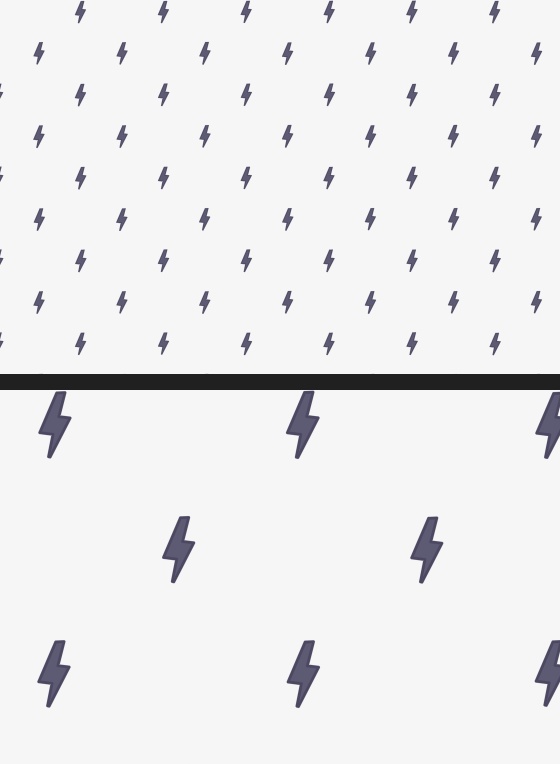
Top: the whole. Bottom: its middle third, enlarged.
Give the GLSL for this pattern, as a Shadertoy shader.

```glsl
// Staggered rows of small dark lightning bolts with darker outlines on pale paper.
#define PITCH vec2(0.14798, 0.07405)   // repeat spacing, in canvas widths
#define ORIGIN vec2(-0.0042, 0.0217)   // first bolt, from the top left
#define BOLT_HALF 0.0202               // half the height of a bolt
#define CORNER 0.045                   // corner radius, in bolt halves
#define OUTLINE 0.085                  // outline width, in bolt halves
#define JITTER 0.00045                 // hand-placed offset of each bolt
#define SIZE_VARIATION 0.025
#define PAPER vec3(0.963, 0.963, 0.964)
#define FILL vec3(0.365, 0.352, 0.450)
#define INK vec3(0.300, 0.282, 0.385)

float hash(vec2 p) {
    return fract(sin(dot(p, vec2(127.1, 311.7))) * 43758.5453);
}

// Signed distance to the bolt; y points down, height spans -1 to 1.
float boltDistance(vec2 p) {
    const int COUNT = 8;
    vec2 corners[COUNT] = vec2[COUNT](
        vec2( 0.06, -0.95), vec2( 0.30, -0.96),
        vec2( 0.12, -0.25), vec2( 0.45, -0.21),
        vec2(-0.14,  0.94), vec2(-0.18,  0.93),
        vec2(-0.05,  0.27), vec2(-0.44,  0.22));
    float nearest = 1e9;
    float side = 1.0;
    for (int i = 0; i < COUNT; i++) {
        vec2 a = corners[i];
        vec2 b = corners[(i + 1) % COUNT];
        vec2 edge = b - a;
        vec2 toPoint = p - a;
        vec2 gap = toPoint - edge * clamp(dot(toPoint, edge) / dot(edge, edge), 0.0, 1.0);
        nearest = min(nearest, dot(gap, gap));
        // Flip inside and outside at each edge crossed by a horizontal ray
        if ((a.y > p.y) != (b.y > p.y) && toPoint.x < edge.x * toPoint.y / edge.y)
            side = -side;
    }
    return side * sqrt(nearest) - CORNER;
}

void mainImage(out vec4 fragColor, in vec2 fragCoord) {
    // Canvas widths, measured down from the top left
    vec2 p = vec2(fragCoord.x, iResolution.y - fragCoord.y) / iResolution.x - ORIGIN;

    // Nearest bolt; odd rows shift by half a column
    float row = round(p.y / PITCH.y);
    float shift = 0.5 * mod(row, 2.0);
    float column = round(p.x / PITCH.x - shift);
    vec2 cell = vec2(column, row);
    vec2 local = p - vec2(column + shift, row) * PITCH;

    // Slight variation between repeats
    local -= JITTER * (vec2(hash(cell), hash(cell + 17.3)) * 2.0 - 1.0);
    float size = BOLT_HALF * (1.0 + SIZE_VARIATION * (hash(cell + 5.9) - 0.5));
    float d = boltDistance(local / size);

    // The top left corner stays empty
    if (column == 0.0 && row == 0.0) d = 1.0;

    // Fill, outline and paper with soft edges
    float blur = 0.7 / (iResolution.x * size);
    vec3 bolt = mix(FILL, INK, smoothstep(-blur, blur, d + OUTLINE));
    vec3 color = mix(bolt, PAPER, smoothstep(-blur, blur, d));
    fragColor = vec4(color, 1.0);
}
```
